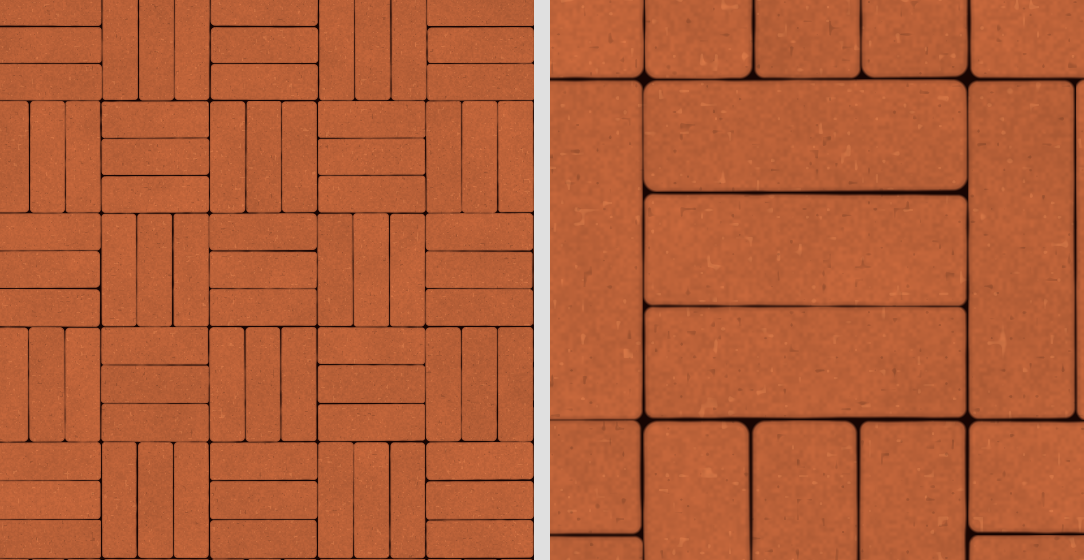
Left, the full canvas; right, a detail of the centre.
This pattern is drawn by a WebGL 2 fragment shader. Its source:

```glsl
#version 300 es
precision highp float;
// Basket-weave clay paving: square cells of three bricks, turned a quarter
// from cell to cell. Each brick is a rounded box distance with hashed insets
// and tilt, so the dark joints vary; noise adds sandy grain and worn patches.

#define CELL_SIZE vec2(0.1931, 0.2044)
#define ORIGIN vec2(-0.0121, 0.0026)
#define ROW_PITCH 0.2096
#define ROW_SHRINK 0.0065
#define COLUMN_BOW 0.0004
#define INSET_MIN 0.0002
#define INSET_MAX 0.0016
#define CORNER_RADIUS 0.0068
#define EDGE_SOFTNESS 0.0011
#define TILT 0.012
#define GRAIN 0.085

uniform vec2 u_resolution;
out vec4 fragColor;

const vec3 CLAY = vec3(0.73, 0.38, 0.22);
const vec3 RIM = vec3(0.49, 0.25, 0.15);
const vec3 JOINT = vec3(0.09, 0.02, 0.01);

vec4 hash4(vec2 p) {
    vec4 q = fract(p.xyxy * vec4(0.1031, 0.1030, 0.0973, 0.1099));
    q += dot(q, q.wzxy + 33.33);
    return fract((q.xxyz + q.yzzw) * q.zywx);
}

float valueNoise(vec2 p) {
    vec2 i = floor(p), f = fract(p);
    f = f * f * (3.0 - 2.0 * f);
    float low = mix(hash4(i).x, hash4(i + vec2(1.0, 0.0)).x, f.x);
    float high = mix(hash4(i + vec2(0.0, 1.0)).x, hash4(i + 1.0).x, f.x);
    return mix(low, high, f.y);
}

float roundedBox(vec2 p, vec2 halfSize, float radius) {
    vec2 q = abs(p) - halfSize + radius;
    return length(max(q, 0.0)) + min(max(q.x, q.y), 0.0) - radius;
}

// Signed distance to the brick around p; also returns the brick's id.
float brickDistance(vec2 p, out vec2 brickId) {
    // Rows shrink slightly upwards, and columns bow sideways row by row.
    float s = (p.y - ORIGIN.y) / ROW_PITCH;
    float v = s * (1.0 + ROW_SHRINK * s);
    float fromMiddle = floor(v) - 1.5;
    float bow = COLUMN_BOW * (fromMiddle * fromMiddle - 2.2);
    vec2 grid = vec2((p.x - ORIGIN.x - bow) / CELL_SIZE.x, v);

    // Split each cell in three, alternating the direction.
    vec2 cell = floor(grid);
    bool lying = mod(cell.x + cell.y, 2.0) < 0.5;
    vec2 split = lying ? vec2(1.0, 3.0) : vec2(3.0, 1.0);
    vec2 part = fract(grid) * split;
    vec2 size = CELL_SIZE / split;
    vec2 local = (fract(part) - 0.5) * size;
    brickId = cell * 3.0 + floor(part) + 41.0;

    // Uneven laying: tilt, separate inset on each side, rough edges.
    vec4 side = hash4(brickId);
    vec4 vary = hash4(brickId + 97.0);
    vec4 inset = mix(vec4(INSET_MIN), vec4(INSET_MAX), side * side);
    local += (vary.x - 0.5) * TILT * vec2(-local.y, local.x);
    local -= 0.5 * (inset.xy - inset.zw);
    vec2 halfSize = 0.5 * (size - inset.xy - inset.zw);
    float rough = (valueNoise(p * 75.0) - 0.5) * 0.0007;
    float radius = CORNER_RADIUS * mix(0.75, 1.25, vary.y);
    return roundedBox(local, halfSize, radius) + rough;
}

// Clay face: tone per brick, soft patches, fine grain, pits and pale specks.
vec3 clayColor(vec2 p, vec2 brickId) {
    vec4 tone = hash4(brickId + 211.0);
    vec2 shifted = p + tone.zw * 5.0;
    float patches = valueNoise(shifted * 16.0) + 0.5 * valueNoise(shifted * 43.0);
    float grain = valueNoise(p * 430.0) + 0.6 * valueNoise(p * 210.0 + 7.0);
    float shade = 1.0 + (tone.x - 0.5) * 0.035;
    shade += (patches - 0.75) * 0.05 + (grain - 0.8) * GRAIN;
    shade -= 0.05 * smoothstep(0.5, 1.1, length(p - vec2(0.55, 0.4)));
    float speck = smoothstep(0.86, 0.97, valueNoise(p * 240.0 + 31.0));
    float pit = smoothstep(0.88, 0.98, valueNoise(p * 260.0 + 83.0));
    vec3 color = CLAY * (shade - 0.13 * pit);
    return color + speck * vec3(0.07, 0.06, 0.04);
}

void main() {
    vec2 p = gl_FragCoord.xy / u_resolution.y;
    vec2 brickId;
    float d = brickDistance(p, brickId);

    // Worn rim first, then the dark joint with a smooth edge.
    vec3 color = clayColor(p, brickId);
    float rim = smoothstep(-0.0034, -0.0004, d);
    color = mix(color, RIM, 0.35 * rim);
    float soft = max(EDGE_SOFTNESS, 0.6 / u_resolution.y);
    color = mix(color, JOINT, smoothstep(-soft, soft, d));
    fragColor = vec4(color, 1.0);
}
```
